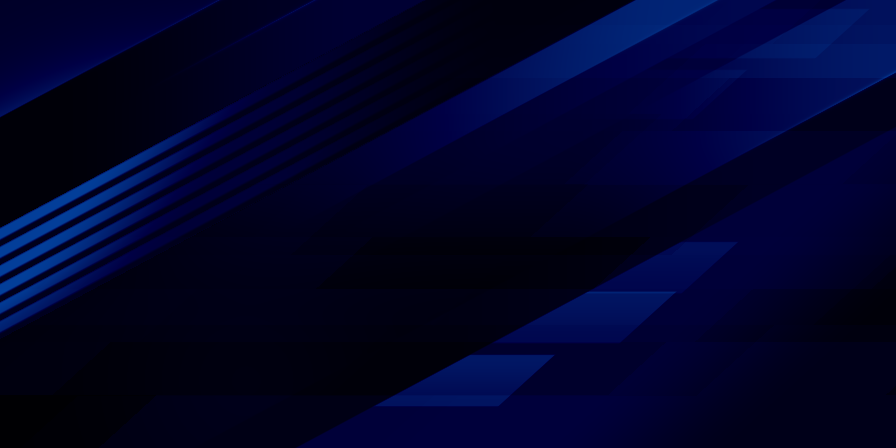
A WebGL 1 fragment shader for this background:

```glsl
precision highp float;
uniform vec2 u_resolution;

#define SLOPE 0.535
#define FACET_LEAN 1.1
#define FACET_CONTRAST 0.055
#define STRIPE_TOP 0.492
#define STRIPE_COUNT 6.0
#define STRIPE_PERIOD 0.0415
#define STRIPE_GLOW 0.38
#define BEAM_GLOW 0.29
#define RIDGE -0.353

float hash(vec2 cell) {
  return fract(sin(dot(cell, vec2(12.99, 78.23))) * 437.58);
}

// Antialiased step, 0 below zero and 1 above
float edge(float x) {
  float soft = 1.0 / u_resolution.y;
  return smoothstep(-soft, soft, x);
}

float band(float x, float low, float high) {
  return edge(x - low) * edge(high - x);
}

float hairline(float x) {
  return exp(-abs(x) * 400.0);
}

// Horizontal slab with a leaning right end
float slab(vec2 p, float top, float height, float right) {
  return band(p.y, top - height, top) * edge(right - p.x + FACET_LEAN * p.y);
}

// Leaning cells in horizontal rows, with a random shade each
float facets(vec2 p, float height, float width) {
  float row = floor(p.y / height);
  float along = (p.x - FACET_LEAN * p.y) / width + hash(vec2(row, 3.0));
  return hash(vec2(floor(along), row)) - 0.5;
}

// Upper left: corner glow and dark diagonal planes
float cornerPlanes(vec2 p, float d) {
  float fade = 1.0 - 0.75 * smoothstep(0.0, 0.5, p.x);
  float corner = 0.15 + 0.22 * exp((0.738 - d) * 13.0) * fade;
  float v = corner * edge(d - 0.738);
  v += band(d, 0.624, 0.738) * (0.03 + 0.11 * smoothstep(0.1, 0.7, p.x));
  v += band(d, STRIPE_TOP, 0.624) * (0.03 + 0.17 * smoothstep(0.1, 0.85, p.x));
  v += hairline(d - 0.738) * 0.2 * smoothstep(0.0, 0.5, p.x);
  v += hairline(d - 0.624) * 0.2 * smoothstep(0.3, 0.7, p.x);
  return v;
}

// Parallel stripes, bright at the left and faint further along
float stripes(vec2 p, float d) {
  float depth = (STRIPE_TOP - d) / STRIPE_PERIOD;
  float wave = abs(fract(depth) - 0.34);
  float line = 1.0 - smoothstep(0.22, 0.42, wave);
  float inside = band(depth, 0.0, STRIPE_COUNT);
  float reach = 1.0 - smoothstep(-0.32, 0.14, p.x - d);
  float falloff = 1.0 - 0.5 * smoothstep(3.5, 6.0, depth);
  float far = 1.0 - smoothstep(0.5, 1.15, p.x);
  float gap = 0.05 + 0.05 * far;
  return inside * (gap + line * (0.12 * far + STRIPE_GLOW * reach * falloff));
}

// Middle: dim field crossed by two beams that brighten to the upper right
float middleField(vec2 p, float d) {
  float low = STRIPE_TOP - STRIPE_COUNT * STRIPE_PERIOD;
  float haze = 0.035 + 0.13 * smoothstep(0.28, 0.7, p.y) * smoothstep(0.05, 0.7, p.x);
  vec2 pool = p - vec2(0.55, 0.15);
  haze += 0.035 * exp(-12.0 * dot(pool, pool));
  float v = haze * band(d, -0.231, low);
  float rise = smoothstep(0.6, 1.55, p.x);
  v += band(d, 0.143, 0.241) * BEAM_GLOW * rise;
  v += band(d, 0.073, 0.143) * 0.13 * smoothstep(0.9, 1.7, p.x);
  v += band(d, -0.01, 0.073) * 0.03 * rise;
  v += band(d, -0.231, -0.01) * 0.2 * smoothstep(1.25, 2.0, p.x);
  v += hairline(d - 0.143) * 0.1 * smoothstep(1.2, 1.6, p.x);
  v += hairline(d + 0.231) * 0.25 * smoothstep(1.55, 2.0, p.x);
  for (int i = 0; i < 2; i++) {
    float k = float(i);
    v += slab(p, 0.98 - 0.136 * k, 0.11, 0.863 - 0.124 * k)
       * band(d, -0.231, 0.073) * 0.05 * smoothstep(1.2, 1.7, p.x);
  }
  return v;
}

// Lower right: shaded valley, then slabs stepping down the ridge
float lowerRidge(vec2 p, float d) {
  float v = band(d, RIDGE, -0.231) * (0.05 + 0.06 * smoothstep(0.9, 1.8, p.x));
  float dusk = smoothstep(1.2, 1.65, p.x - FACET_LEAN * p.y);
  float ground = mix(0.19, 0.055, dusk);
  for (int i = 0; i < 3; i++) {
    float k = float(i);
    float top = 0.46 - 0.096 * k - 0.015 * k * k;
    float right = 1.142 + 0.034 * k - 0.05 * k * k;
    float sheen = 0.65 + 0.35 * smoothstep(top - 0.115, top, p.y);
    ground += slab(p, top, 0.115, right) * (0.12 + 0.05 * k) * sheen;
  }
  return v + ground * edge(RIDGE - d);
}

// Deep navy through royal blue
vec3 blueRamp(float v) {
  float lift = max(v - 0.27, 0.0);
  return vec3(0.03 * lift, 0.74 * lift, v);
}

void main() {
  vec2 p = gl_FragCoord.xy / u_resolution.y;
  float d = p.y - SLOPE * p.x;
  float v = cornerPlanes(p, d) + stripes(p, d) + middleField(p, d) + lowerRidge(p, d);

  // Overlapping facets shade everything outside the upper left
  float shade = facets(p, 0.118, 0.62) + 0.6 * facets(p + vec2(0.3, 0.04), 0.157, 0.85);
  float cover = 1.0 - smoothstep(0.15, 0.4, d);
  v = max(v + FACET_CONTRAST * shade * cover, 0.01);
  gl_FragColor = vec4(blueRamp(v), 1.0);
}
```
